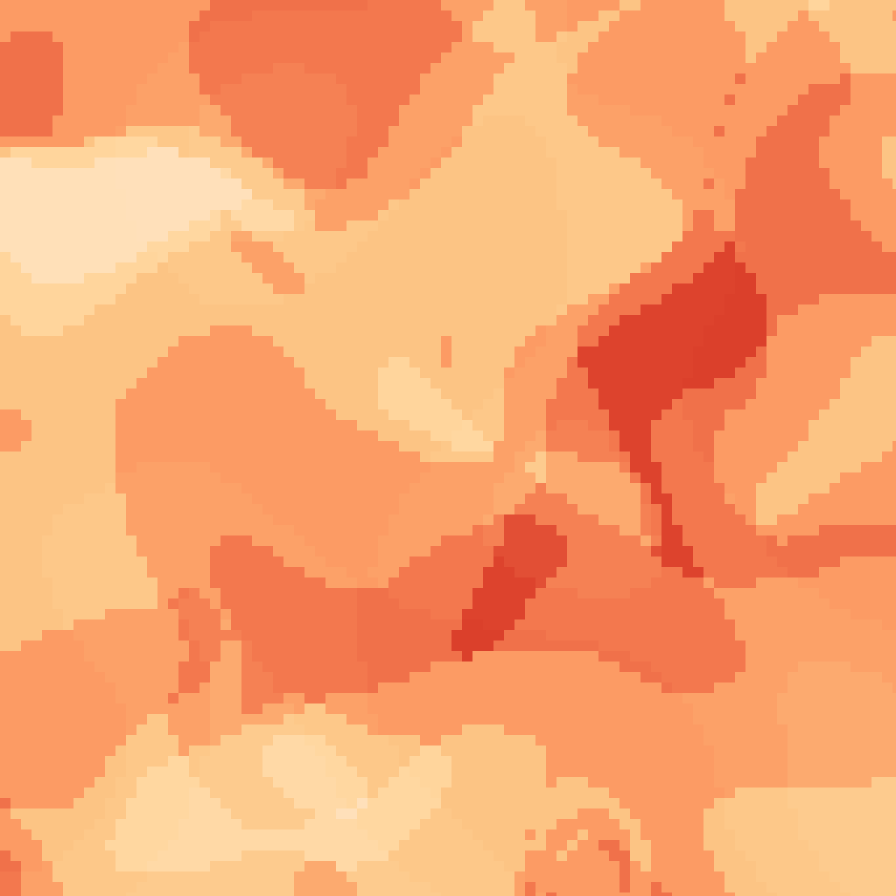
Give the GLSL for this background, as a WebGL 2 fragment shader.

```glsl
#version 300 es
precision highp float;
// Warm camouflage in coarse square blocks: overlapping cut-out shapes in reds,
// oranges and creams. Thresholded gradient noise layers add up to a tone level,
// which is sampled once per block and looked up in a six-step palette.

uniform vec2 u_resolution;
out vec4 fragColor;

const float BLOCKS = 256.0 / 3.0; // blocks along the canvas height

const vec3 PALETTE[6] = vec3[6](
    vec3(0.86, 0.25, 0.17),  // deep red
    vec3(0.95, 0.46, 0.30),  // coral
    vec3(0.99, 0.62, 0.40),  // orange
    vec3(0.99, 0.78, 0.53),  // peach
    vec3(1.00, 0.84, 0.62),  // pale peach
    vec3(1.00, 0.88, 0.73)); // cream

// Unit gradient at a lattice point, from an integer hash
vec2 gradient(ivec2 cell) {
    uint h = uint(cell.x + 512) * 1597334677u ^ uint(cell.y + 512) * 3812015801u;
    h = (h ^ (h >> 15)) * 2246822519u;
    h = (h ^ (h >> 13)) * 3266489917u;
    float angle = float((h ^ (h >> 16)) & 65535u) / 65536.0 * 6.28319;
    return vec2(cos(angle), sin(angle));
}

float gradientNoise(vec2 p) {
    ivec2 cell = ivec2(floor(p));
    vec2 f = fract(p);
    vec2 fade = f * f * f * (f * (f * 6.0 - 15.0) + 10.0);
    float a = dot(gradient(cell), f);
    float b = dot(gradient(cell + ivec2(1, 0)), f - vec2(1, 0));
    float c = dot(gradient(cell + ivec2(0, 1)), f - vec2(0, 1));
    float d = dot(gradient(cell + ivec2(1, 1)), f - vec2(1, 1));
    return mix(mix(a, b, fade.x), mix(c, d, fade.x), fade.y);
}

// Colour of the block whose centre is p, in canvas heights
vec3 blockColor(vec2 p) {
    // Bend the domain so that the outlines swell and pinch
    vec2 bend = vec2(gradientNoise(p * 4.0 + 31.3), gradientNoise(p * 4.0 + 67.9));
    vec2 q = p + 0.12 * bend;

    // Broad ground in three tones, with a wide light pool near the middle
    vec2 pool = (q - vec2(0.48, 0.62)) / vec2(0.25, 0.16);
    float ground = gradientNoise(q * 3.0 + 11.4) + 0.35 * exp(-dot(pool, pool));
    float level = 1.0 + step(-0.17, ground) + step(0.11, ground);

    // Dark slivers and light patches, each shifting the ground by whole tones
    float dark = gradientNoise(q * vec2(5.0, 4.0) + 113.7);
    float light = gradientNoise(q * vec2(3.4, 4.2) + 171.2);
    level += step(0.22, light) + step(0.37, light) - step(0.20, dark);

    // Faint tint of a third set of shapes
    float tint = gradientNoise(p * 3.0 + 223.6);
    level += -0.08 + 0.14 * step(0.0, tint) + 0.22 * step(0.28, tint);

    level = clamp(level, 0.0, 5.0);
    int tone = min(int(level), 4);
    return mix(PALETTE[tone], PALETTE[tone + 1], level - float(tone));
}

vec3 blockAt(vec2 center) {
    return blockColor(vec2(center.x, BLOCKS - center.y) / BLOCKS);
}

void main() {
    // Block grid counted from the upper left corner
    float pixel = BLOCKS / u_resolution.y;
    vec2 grid = vec2(gl_FragCoord.x, u_resolution.y - gl_FragCoord.y) * pixel;

    // Blend the four blocks around the nearest corner by pixel coverage
    vec2 corner = floor(grid + 0.5);
    vec2 cover = clamp((grid - corner) / pixel + 0.5, 0.0, 1.0);
    vec3 upper = mix(blockAt(corner + vec2(-0.5, -0.5)),
                     blockAt(corner + vec2(0.5, -0.5)), cover.x);
    vec3 lower = mix(blockAt(corner + vec2(-0.5, 0.5)),
                     blockAt(corner + vec2(0.5, 0.5)), cover.x);
    fragColor = vec4(mix(upper, lower, cover.y), 1.0);
}
```
